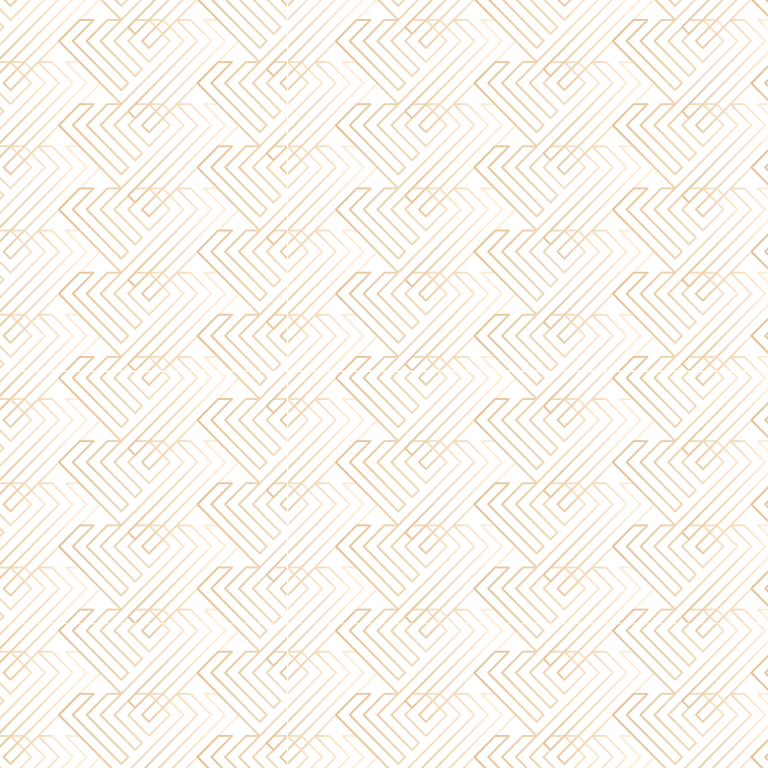
A WebGL 1 fragment shader for this pattern:

```glsl
precision highp float;

uniform vec2 u_resolution;

#define UNIT vec2(0.01803, 0.01828)
#define FIRST_TIP vec2(0.0768, 0.0534)
#define PERIOD vec2(20.0, 6.0)
#define HALF_LINE 0.068
#define CHEVRON 1.5
#define DARK_GOLD vec3(0.89, 0.74, 0.56)
#define PALE_GOLD vec3(0.99, 0.93, 0.84)
#define SEAM_X 0.3745
#define SEAM_Y vec2(0.4835, 0.8120)
#define SEAM_HALF 0.0008

float segment(vec2 p, vec2 a, vec2 b) {
  vec2 ap = p - a, ab = b - a;
  return length(ap - ab * clamp(dot(ap, ab) / dot(ab, ab), 0.0, 1.0));
}

// Chevron arm: bends at its tip, then runs diagonally for a given drop.
float arm(vec2 p, float tip, float side, float drop) {
  vec2 bend = vec2(tip, 0.0);
  return min(segment(p, bend, bend + CHEVRON * vec2(side, -1.0)),
             segment(p, bend, bend + drop * vec2(side, 1.0)));
}

float bar(vec2 p, float x) {
  return segment(p, vec2(x, -CHEVRON), vec2(x + 1.0, -CHEVRON));
}

// Closed meander: six left arms folded into two right arms.
float meander(vec2 p) {
  float d = min(arm(p, 8.0, -1.0, 1.5), arm(p, 9.0, -1.0, 4.5));
  for (int i = 0; i < 6; i++) {
    float tip = float(i);
    float end = i == 0 ? 9.0 : 8.0;
    d = min(d, arm(p, tip, 1.0, 0.5 * (end - tip)));
  }
  for (int i = 0; i < 3; i++) {
    d = min(d, bar(p, 1.5 + 2.0 * float(i)));
  }
  for (int i = 0; i < 2; i++) {
    vec2 cap = vec2(4.5, 3.5) + float(i) * vec2(1.0, -1.0);
    d = min(d, segment(p, cap, cap + vec2(0.5, -0.5)));
  }
  return min(d, bar(p, 6.5));
}

// Two long closed bands to the right of the meander.
float bands(vec2 p) {
  float d = 100.0;
  for (int i = 0; i < 2; i++) {
    float k = float(i);
    float tip = 10.0 + 2.0 * k;
    d = min(d, arm(p, tip, -1.0, 0.5 * tip));
    d = min(d, arm(p, tip + 1.0, -1.0, 0.5 * tip + 0.5));
    d = min(d, bar(p, tip - CHEVRON));
    d = min(d, segment(p, vec2(5.0 + k), vec2(5.5 + k)));
  }
  return d;
}

vec3 ink(float d, float fade, float pixel) {
  float cover = clamp((HALF_LINE - d) / pixel + 0.5, 0.0, 1.0);
  vec3 gold = mix(DARK_GOLD, PALE_GOLD, clamp(fade, 0.0, 1.0));
  return mix(vec3(1.0), gold, cover);
}

vec3 motif(vec2 p, float pixel) {
  return min(ink(meander(p), p.x / 10.0, pixel),
             ink(bands(p), (p.x - 4.5) / 6.5, pixel));
}

float seam(float offset, float pixel) {
  return clamp((SEAM_HALF - abs(offset)) / pixel + 0.5, 0.0, 1.0);
}

void main() {
  float size = min(u_resolution.x, u_resolution.y);
  vec2 pos = vec2(gl_FragCoord.x, u_resolution.y - gl_FragCoord.y) / size;
  vec2 grid = (pos - FIRST_TIP) / UNIT;
  float pixel = 1.0 / (size * UNIT.x);

  // Half-drop lattice; each motif also reaches into the row below.
  vec3 color = vec3(1.0);
  for (int i = 0; i < 2; i++) {
    vec2 cell = mod(grid - float(i) * 0.5 * PERIOD + 2.0, PERIOD) - 2.0;
    color = min(color, motif(cell, pixel));
    color = min(color, motif(cell + vec2(0.0, PERIOD.y), pixel));
  }

  // Hairline white seams.
  float gap = max(seam(pos.x - SEAM_X, 1.0 / size),
                  max(seam(pos.y - SEAM_Y.x, 1.0 / size),
                      0.6 * seam(pos.y - SEAM_Y.y, 1.0 / size)));
  gl_FragColor = vec4(mix(color, vec3(1.0), gap), 1.0);
}
```
